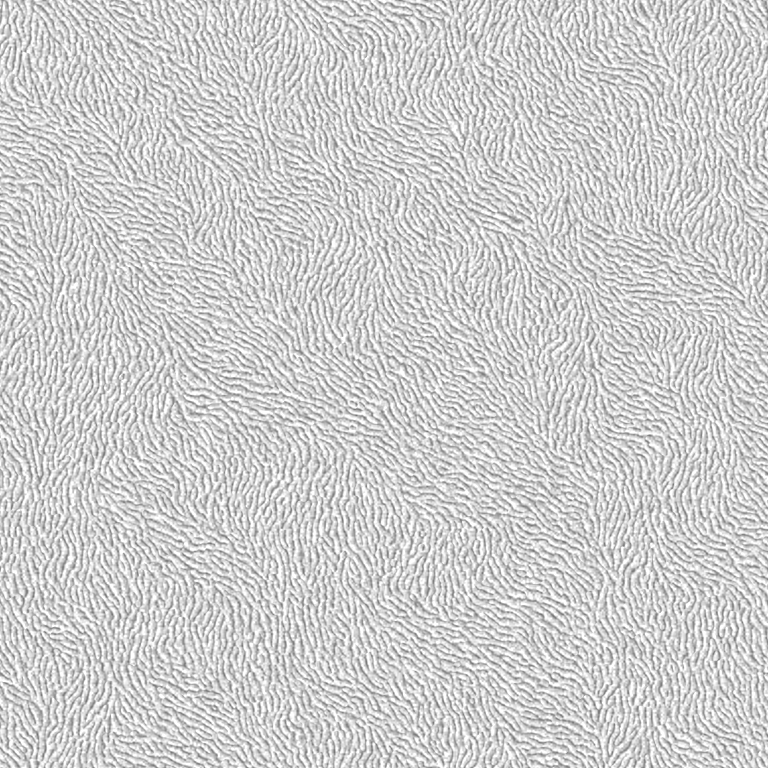
Reproduce this texture procedurally as a three.js fragment shader.

```glsl
// Pale grey embossed leather: short pebbled ridges that swirl between upright
// and a falling diagonal. Sparse wave packets follow a smooth direction field;
// their summed phase shapes a side-lit ridge, and fine grain roughens it.

#define RIDGES 108.0       // ridges across the canvas
#define PACKET 1.9         // wave packet cell, in ridge widths
#define SWIRLS 11.0        // direction patches across the canvas
#define ANGLE_MIN -0.35    // ridge normal, radians
#define ANGLE_MAX 1.15
#define ANGLE_JITTER 0.95  // spread of packet directions, breaks ridges up
#define GRAIN 390.0        // fine grain cells across the canvas
#define GRAIN_DEPTH 0.27
#define RELIEF 0.172
#define BASE_GREY 0.812

varying vec2 vUv;

const float TAU = 6.2831853;

vec4 hash4(vec2 p) {
  vec4 q = fract(p.xyxy * vec4(0.1031, 0.1030, 0.0973, 0.1099));
  q += dot(q, q.wzxy + 33.33);
  return fract((q.xxyz + q.yzzw) * q.zywx);
}

float valueNoise(vec2 p) {
  vec2 cell = floor(p);
  vec2 f = fract(p);
  f = f * f * (3.0 - 2.0 * f);
  float low = mix(hash4(cell).x, hash4(cell + vec2(1.0, 0.0)).x, f.x);
  float high = mix(hash4(cell + vec2(0.0, 1.0)).x, hash4(cell + 1.0).x, f.x);
  return mix(low, high, f.y);
}

// Angle across the ridges, drifting smoothly over the sheet
float ridgeAngle(vec2 uv) {
  float swirl = 0.7 * valueNoise(uv * SWIRLS + 17.0)
              + 0.3 * valueNoise(uv * SWIRLS * 2.1 + 71.0);
  return mix(ANGLE_MIN, ANGLE_MAX, smoothstep(0.18, 0.82, swirl));
}

// Sum of oriented wave packets as a complex wave (cosine, sine)
vec2 ridgeWave(vec2 uv) {
  float angle = ridgeAngle(uv);
  vec2 p = uv * RIDGES / PACKET;
  vec2 home = floor(p);
  vec2 wave = vec2(0.0);
  for (int y = -1; y <= 1; y++) {
    for (int x = -1; x <= 1; x++) {
      vec2 cell = home + vec2(float(x), float(y));
      for (int k = 0; k < 3; k++) {
        vec4 rnd = hash4(cell + 5.0 + 131.0 * float(k));
        vec2 d = p - cell - rnd.xy;
        float turn = angle + (rnd.z - 0.5) * ANGLE_JITTER;
        float pitch = PACKET * mix(0.85, 1.2, fract(rnd.z * 7.0));
        float phase = TAU * (pitch * dot(d, vec2(cos(turn), sin(turn))) + rnd.w);
        float reach = max(1.0 - dot(d, d), 0.0);
        wave += reach * reach * reach * vec2(cos(phase), sin(phase));
      }
    }
  }
  return wave;
}

void main() {
  // Even out ridge strength, keeping soft gaps where packets cancel
  vec2 wave = ridgeWave(vUv);
  wave *= inversesqrt(dot(wave, wave) + 0.12);

  // Lopsided profile: narrow dark crease, bright lip, slow fall
  float relief = wave.y + 0.6 * wave.x * wave.y;
  relief -= 0.22 * (relief * relief - 0.43);

  // Fine surface grain
  float grain = valueNoise(vUv * GRAIN + 203.0) - 0.5;

  float grey = BASE_GREY + RELIEF * relief + GRAIN_DEPTH * grain;
  gl_FragColor = vec4(vec3(clamp(grey, 0.0, 1.0)), 1.0);
}
```
